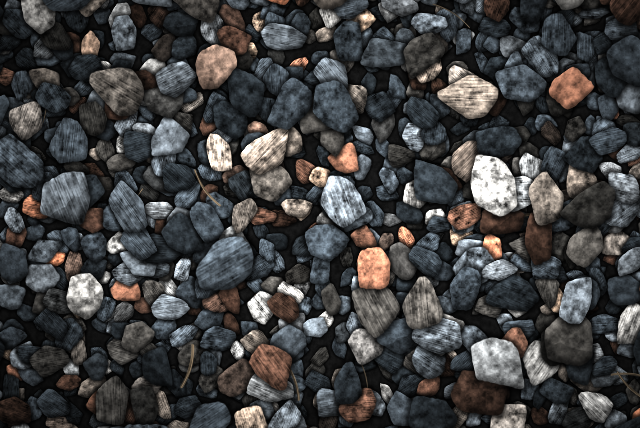
Give the GLSL for this texture, as a WebGL 2 fragment shader.

```glsl
#version 300 es
precision highp float;

uniform vec2 u_resolution;
out vec4 fragColor;

const float TAU = 6.2831853;
const int SIDES = 7;

float hash(vec2 p) {
    vec3 q = fract(p.xyx * 0.1031);
    q += dot(q, q.yzx + 33.33);
    return fract((q.x + q.y) * q.z);
}

float noise(vec2 p) {
    vec2 i = floor(p), f = fract(p);
    f = f * f * (3.0 - 2.0 * f);
    return mix(mix(hash(i), hash(i + vec2(1, 0)), f.x),
               mix(hash(i + vec2(0, 1)), hash(i + 1.0), f.x), f.y);
}

float fbm(vec2 p) {
    float sum = 0.0, weight = 0.5;
    for (int i = 0; i < 3; i++) {
        sum += weight * noise(p);
        p = p * 2.1 + 13.7;
        weight *= 0.65;
    }
    return sum / 1.036;
}

mat2 rotation(float a) {
    return mat2(cos(a), sin(a), -sin(a), cos(a));
}

// Rounded convex polygon: outward direction in xy, signed distance in z
vec3 outline(vec2 p, vec2 seed) {
    float sharpness = 24.0, total = 0.0;
    vec2 outward = vec2(0.0);
    for (int i = 0; i < SIDES; i++) {
        float k = float(i);
        float a = (k + 0.85 * hash(seed + k * 3.7)) * TAU / float(SIDES);
        vec2 side = vec2(cos(a), sin(a));
        float reach = mix(0.42, 0.62, hash(seed + k * 5.3 + 9.1));
        float w = exp(sharpness * (dot(p, side) - reach));
        outward += side * w;
        total += w;
    }
    return vec3(outward / total, log(total) / sharpness);
}

vec3 stoneColour(float tone, float warmth) {
    vec3 c = mix(vec3(0.14, 0.16, 0.175), vec3(0.28, 0.315, 0.345), smoothstep(0.0, 0.5, tone));
    c = mix(c, vec3(0.50, 0.535, 0.565), smoothstep(0.5, 0.85, tone));
    c = mix(c, vec3(0.80, 0.79, 0.77), smoothstep(0.87, 0.98, tone));
    c *= mix(vec3(1.0), vec3(1.16, 1.0, 0.87), smoothstep(0.62, 0.72, warmth));
    return c * mix(vec3(1.0), vec3(1.22, 0.92, 0.80), smoothstep(0.88, 0.93, warmth));
}

// Lit, grained surface of one stone; q is the position in the stone's own frame
vec3 stoneSurface(vec2 p, vec2 q, vec3 shape, mat2 turn, vec2 seed, float depth) {
    float tone = pow(hash(seed + 2.1), mix(1.5, 0.75, depth));
    vec3 albedo = stoneColour(tone, hash(seed + 4.4));

    // Worn rim, one broken facet and an overall tilt
    float creaseAngle = TAU * hash(seed + 6.6);
    vec2 creaseSide = vec2(cos(creaseAngle), sin(creaseAngle));
    float crease = smoothstep(-0.02, 0.02, dot(q, creaseSide) - 0.12 + 0.12 * (noise(q * 7.0 + seed) - 0.5));
    vec2 slope = shape.xy * smoothstep(-0.20, 0.02, shape.z) * 0.9 + creaseSide * crease * 0.4;
    vec2 tilt = vec2(hash(seed + 7.7), hash(seed + 8.8)) - 0.5;
    vec3 normal = normalize(vec3(slope * turn + tilt * 0.5, 1.0));
    float light = 0.3 + 0.95 * max(dot(normal, normalize(vec3(-0.25, 0.6, 0.8))), 0.0);

    // Mineral speckle, broad mottling and bedding streaks
    float speckle = fbm(p * 75.0 + seed) - 0.5;
    float mottle = fbm(q * 5.0 + seed * 3.0) - 0.5;
    float streak = noise(q * vec2(4.0, 32.0) + seed) - 0.5;
    float coarse = mix(0.8, 2.0, hash(seed + 11.0));
    float grain = 1.0 + coarse * speckle + 0.9 * mottle + 0.6 * streak * step(0.55, hash(seed + 12.0));
    return albedo * light * max(grain, 0.15);
}

// One layer of scattered stones, each shading what lies beneath
vec3 paintStones(vec3 colour, vec2 p, float size, float presence, float depth, float pixel) {
    vec2 home = floor(p / size);
    for (int k = 0; k < 9; k++) {
        vec2 cell = home + vec2(k % 3 - 1, k / 3 - 1);
        vec2 seed = cell + 50.0 + floor(depth * 9.0) * 37.0;
        if (hash(seed) > presence) continue;
        vec2 jitter = (vec2(hash(seed + 0.7), hash(seed + 1.4)) - 0.5) * 0.7;
        mat2 turn = rotation(TAU * hash(seed + 3.3));
        vec2 q = turn * (p / size - cell - 0.5 - jitter);
        q *= vec2(0.95, mix(1.05, 1.6, hash(seed + 5.5))) * mix(0.95, 1.25, hash(seed + 9.9));
        vec3 shape = outline(q, seed);
        shape.z += 0.025 * (noise(q * 11.0 + seed) - 0.5);
        float edge = pixel / size;
        colour *= mix(0.22, 1.0, smoothstep(-0.03, 0.17, shape.z));
        if (shape.z < edge) {
            vec3 surface = stoneSurface(p, q, shape, turn, seed, depth);
            colour = mix(colour, surface, smoothstep(edge, -edge, shape.z));
        }
    }
    return colour;
}

// Thin dry stalks lying among the stones
vec3 paintStalks(vec3 colour, vec2 p, float aspect, float pixel) {
    for (int i = 0; i < 12; i++) {
        vec2 seed = vec2(float(i) * 7.3, 81.0);
        vec2 centre = vec2(hash(seed) * aspect, hash(seed + 1.0));
        vec2 q = rotation(TAU * hash(seed + 2.0)) * (p - centre);
        q.y += 3.0 * q.x * q.x;
        float d = length(vec2(max(abs(q.x) - 0.05, 0.0), q.y)) - mix(0.001, 0.004, pow(hash(seed + 3.0), 3.0));
        vec3 straw = vec3(0.52, 0.45, 0.36) * (0.6 + 0.6 * noise(q * vec2(30.0, 500.0)));
        colour = mix(colour, straw, smoothstep(pixel, -pixel, d));
    }
    return colour;
}

void main() {
    vec2 p = gl_FragCoord.xy / u_resolution.y;
    float aspect = u_resolution.x / u_resolution.y;
    float pixel = 0.8 / u_resolution.y;

    // From small buried stones up to large exposed ones
    vec3 colour = vec3(0.07, 0.07, 0.07) * (0.5 + fbm(p * 90.0));
    colour = paintStones(colour, p, 0.052, 1.0, 0.0, pixel);
    colour = paintStones(colour, p, 0.066, 0.85, 0.35, pixel);
    colour = paintStalks(colour, p, aspect, pixel);
    colour = paintStones(colour, p, 0.088, 0.60, 0.7, pixel);
    colour = paintStones(colour, p, 0.118, 0.38, 1.0, pixel);

    // Darkened borders
    vec2 fromCentre = gl_FragCoord.xy / u_resolution - vec2(0.53, 0.52);
    colour *= mix(1.2, 0.55, smoothstep(0.2, 0.75, length(fromCentre)));
    fragColor = vec4(min(colour, 1.0), 1.0);
}
```
